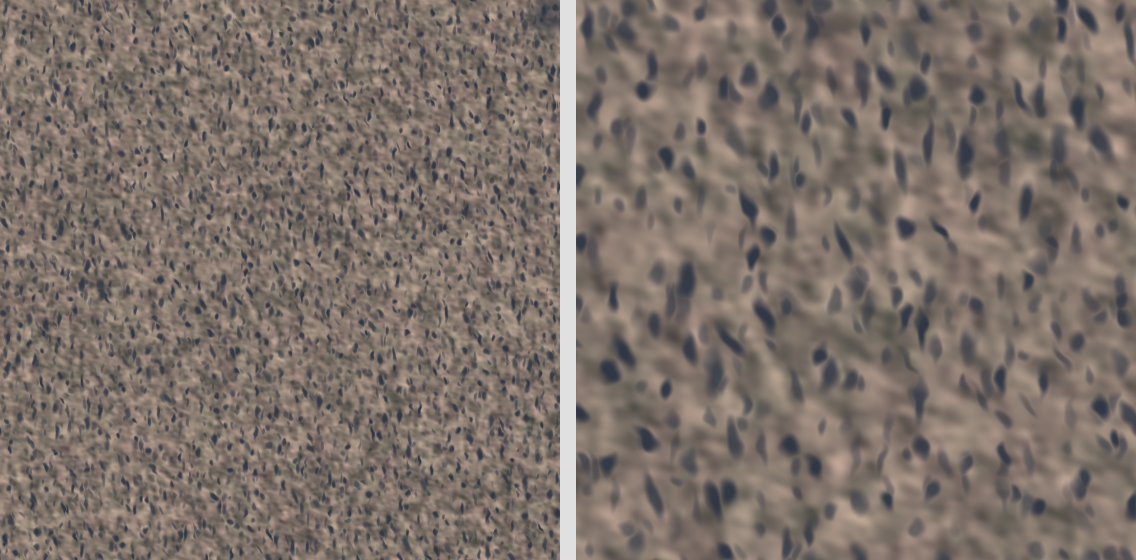
Left: the whole. Right: its middle third, enlarged.
Reproduce this texture procedurally as a Shadertoy shader.

```glsl
// Coarse tan woven cloth with slanted soft grain and small upright navy flecks.

const vec3 TAN_BASE = vec3(0.527, 0.471, 0.431);
const vec3 TAN_GAIN = vec3(0.069, 0.057, 0.049);
const vec3 NAVY = vec3(0.185, 0.212, 0.268);
const vec3 ROSE_SHIFT = vec3(0.016, -0.008, 0.004);

float hash(vec2 cell, float seed) {
    vec3 q = fract(vec3(cell.xyx + seed * 17.13) * vec3(0.1031, 0.1030, 0.0973));
    q += dot(q, q.yzx + 33.33);
    return fract((q.x + q.y) * q.z);
}

mat2 rotation(float angle) {
    float c = cos(angle), s = sin(angle);
    return mat2(c, -s, s, c);
}

// Smooth value noise, centred on zero
float noise(vec2 p, float seed) {
    vec2 cell = floor(p);
    vec2 f = fract(p);
    f = f * f * (3.0 - 2.0 * f);
    float low = mix(hash(cell, seed), hash(cell + vec2(1, 0), seed), f.x);
    float high = mix(hash(cell + vec2(0, 1), seed), hash(cell + vec2(1, 1), seed), f.x);
    return mix(low, high, f.y) - 0.5;
}

// Noise stretched along a chosen direction
float streaks(vec2 p, float angle, vec2 frequency, float seed) {
    return noise(rotation(angle) * p * frequency + 200.0, seed);
}

// Brightness of the yarn: slanted tufts, upright threads and fine fibres
float yarnTone(vec2 p) {
    float tufts = streaks(p, -0.65, vec2(64.0, 112.0), 1.0);
    float threads = streaks(p, 0.04, vec2(125.0, 62.0), 2.0);
    float fibres = streaks(p, -0.35, vec2(125.0, 185.0), 3.0);
    float weft = streaks(p, 0.0, vec2(34.0, 190.0), 4.0);
    float patches = streaks(p, -0.5, vec2(7.0, 10.0), 5.0);
    return (tufts + 0.85 * threads + 0.7 * fibres + 0.25 * weft + 0.14 * patches) * 3.15;
}

// Coverage of one soft tilted ellipse
float fleck(vec2 offset, vec2 radius, float tilt) {
    float d = length(rotation(tilt) * offset / radius);
    return 1.0 - smoothstep(0.35, 1.5, d);
}

// Scattered upright flecks of varied size, lean and depth
float fleckCover(vec2 p, vec2 grid, float scale, vec2 depthRange, float seed) {
    vec2 home = floor(p * grid);
    float cover = 0.0;
    for (int y = -1; y <= 1; y++) {
        for (int x = -1; x <= 1; x++) {
            vec2 cell = home + vec2(x, y);
            if (hash(cell, seed) > 0.8) continue;
            vec2 jitter = vec2(hash(cell, seed + 1.0), hash(cell, seed + 2.0)) - 0.5;
            vec2 centre = (cell + 0.5 + jitter * vec2(0.8, 0.95)) / grid;
            float size = hash(cell, seed + 3.0);
            float stretch = hash(cell, seed + 4.0);
            vec2 radius = scale * vec2(mix(0.0030, 0.0056, size * size),
                                       mix(0.0055, 0.0135, stretch * stretch));
            float lean = hash(cell, seed + 5.0);
            float tilt = mix(-0.08, 0.7, lean * lean * lean);
            float depth = mix(depthRange.x, depthRange.y, sqrt(hash(cell, seed + 6.0)));
            cover = max(cover, depth * fleck(p - centre, radius, tilt));
        }
    }
    return cover;
}

void mainImage(out vec4 fragColor, in vec2 fragCoord) {
    vec2 p = fragCoord / iResolution.y;

    // Yarn
    float hueDrift = noise(p * 30.0, 6.0) + noise(p * 75.0, 7.0);
    vec3 color = TAN_BASE + TAN_GAIN * yarnTone(p) + ROSE_SHIFT * hueDrift;

    // Faint small gaps, then deep flecks, both with uneven outlines
    vec2 warp = vec2(noise(p * 120.0, 8.0), noise(p * 120.0, 9.0));
    vec2 bent = p + vec2(0.0045, 0.005) * warp;
    float gaps = fleckCover(bent, vec2(57.0, 39.0), 0.8, vec2(0.15, 0.6), 31.0);
    float flecks = fleckCover(bent, vec2(43.0, 29.0), 1.0, vec2(0.5, 1.0), 11.0);
    color = mix(color, NAVY, max(gaps, flecks));

    // Dim stain in the upper right corner
    float stain = 1.0 - smoothstep(0.01, 0.06, length(p - vec2(0.985, 0.975)));
    color = mix(color, NAVY, 0.55 * stain);

    fragColor = vec4(clamp(color, 0.0, 1.0), 1.0);
}
```
